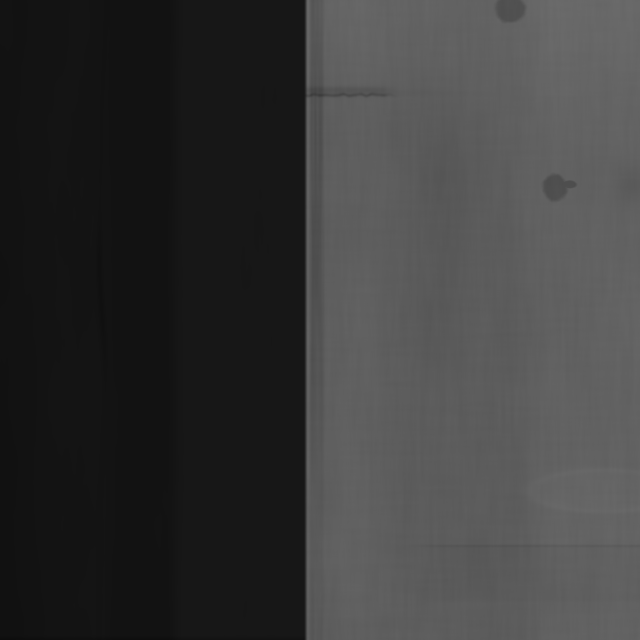
Write a WebGL 2 fragment shader that draws this texture.

```glsl
#version 300 es
precision highp float;
uniform vec2 u_resolution;
out vec4 outColor;

// Tones
const float DARK_TONE = 0.077;
const float PANEL_TONE = 0.363;
const float SPOT_DEPTH = 0.075;
const float GRAIN_DEPTH = 0.022;
const float CLOUD_DEPTH = 0.024;

// Layout
const float EDGE_X = 0.478;
const float EDGE_SOFTNESS = 0.0035;
const float CRACK_Y = 0.855;
const float SEAM_Y = 0.147;
const vec2 SPOT_TOP = vec2(0.797, 0.987);
const vec2 SPOT_MID = vec2(0.868, 0.707);
const vec2 SPOT_TAIL = vec2(0.889, 0.712);
const vec2 SPOT_FAINT = vec2(0.988, 0.710);
const vec2 RING_CENTER = vec2(0.945, 0.233);
const vec2 RING_RADII = vec2(0.115, 0.032);

float hash(vec2 p) {
    return fract(sin(dot(p, vec2(127.1, 311.7))) * 43758.5453);
}

float noise(vec2 p) {
    vec2 cell = floor(p);
    vec2 f = fract(p);
    f = f * f * (3.0 - 2.0 * f);
    return mix(mix(hash(cell), hash(cell + vec2(1, 0)), f.x),
               mix(hash(cell + vec2(0, 1)), hash(cell + vec2(1, 1)), f.x), f.y);
}

float fbm(vec2 p) {
    float sum = 0.0;
    float weight = 0.5;
    for (int i = 0; i < 4; i++) {
        sum += weight * (noise(p) - 0.5);
        p = p * 2.03 + 17.3;
        weight *= 0.5;
    }
    return sum;
}

// Soft bump of unit height
float bump(float x, float center, float width) {
    float d = (x - center) / width;
    return exp(-d * d);
}

// Soft plateau between two limits
float band(float x, float lo, float hi, float soft) {
    return smoothstep(lo - soft, lo + soft, x) - smoothstep(hi - soft, hi + soft, x);
}

float spot(vec2 p, vec2 center, vec2 radii) {
    float d = length((p - center) / radii) + 0.35 * fbm(p * 70.0);
    return 1.0 - smoothstep(0.7, 1.1, d);
}

float darkSide(vec2 p) {
    float tone = DARK_TONE;
    tone -= 0.006 * band(p.x, 0.17, 0.272, 0.012);
    tone += 0.013 * smoothstep(0.26, 0.29, p.x);
    tone -= 0.010 * (1.0 - smoothstep(0.0, 0.12, p.x)) * (1.0 - 0.5 * p.y);
    // Wavering vertical trace
    float traceX = 0.163 + 0.025 * (noise(vec2(3.0, p.y * 5.0)) - 0.5);
    tone -= 0.010 * bump(p.x, traceX, 0.006) * band(p.y, 0.44, 0.64, 0.06);
    tone -= 0.004 * bump(p.x, traceX, 0.004);
    tone -= 0.015 * (1.0 - smoothstep(0.0, 0.008, p.y));
    return tone + 0.006 * fbm(p * vec2(24.0, 5.0));
}

float panelSide(vec2 p) {
    float tone = PANEL_TONE;
    // Broad vertical shading
    tone += 0.022 * smoothstep(0.79, 0.87, p.x);
    tone += 0.012 * bump(p.x, 0.56, 0.05);
    tone += 0.020 * smoothstep(0.76, 1.0, p.y);
    tone -= 0.018 * bump(p.x, 0.69, 0.045) * band(p.y, 0.42, 0.86, 0.10);
    // Woven grain and clouds
    tone += GRAIN_DEPTH * fbm(p * vec2(150.0, 14.0));
    tone += 0.5 * GRAIN_DEPTH * fbm(p * vec2(16.0, 130.0));
    tone += CLOUD_DEPTH * fbm(p * vec2(11.0, 6.0));
    // Streaks and rim beside the edge
    float streak = 0.6 + 0.8 * noise(vec2(p.x * 280.0, p.y * 5.0));
    tone -= 0.045 * streak * band(p.x, 0.485, 0.505, 0.004) * mix(0.35, 1.0, smoothstep(0.1, 0.5, p.y));
    tone += 0.020 * bump(p.x, EDGE_X + 0.003, 0.003);
    // Ragged crack with a fading trail
    float crackLine = CRACK_Y + 0.004 * (noise(vec2(p.x * 110.0, 2.0)) - 0.5);
    float crackReach = 1.0 - smoothstep(0.585, 0.63, p.x);
    tone -= 0.085 * bump(p.y, crackLine - 0.004, 0.0028) * crackReach * (0.6 + 0.4 * noise(p * 130.0));
    tone -= 0.035 * bump(p.y, CRACK_Y + 0.004, 0.006) * crackReach;
    tone -= 0.010 * bump(p.y, CRACK_Y, 0.007) * (1.0 - smoothstep(0.64, 0.75, p.x));
    // Seam and faint ring
    float seamReach = smoothstep(0.62, 0.71, p.x);
    tone -= 0.025 * bump(p.y, SEAM_Y, 0.0022) * seamReach;
    tone -= 0.010 * seamReach * band(p.y, 0.06, SEAM_Y, 0.004);
    float ring = length((p - RING_CENTER) / RING_RADII);
    tone += 0.016 * bump(ring, 1.0, 0.12) + 0.008 * (1.0 - smoothstep(0.8, 1.0, ring));
    // Stains
    float stain = max(spot(p, SPOT_TOP, vec2(0.026, 0.024)), spot(p, SPOT_MID, vec2(0.021, 0.022)));
    stain = max(stain, spot(p, SPOT_TAIL, vec2(0.014, 0.007)));
    tone -= SPOT_DEPTH * stain;
    tone -= 0.030 * bump(length((p - SPOT_FAINT) / vec2(0.022, 0.030)), 0.0, 1.0);
    return tone;
}

void main() {
    vec2 uv = gl_FragCoord.xy / u_resolution;
    float panelMask = smoothstep(EDGE_X - EDGE_SOFTNESS, EDGE_X + EDGE_SOFTNESS, uv.x);
    float tone = mix(darkSide(uv), panelSide(uv), panelMask);
    outColor = vec4(vec3(tone), 1.0);
}
```
